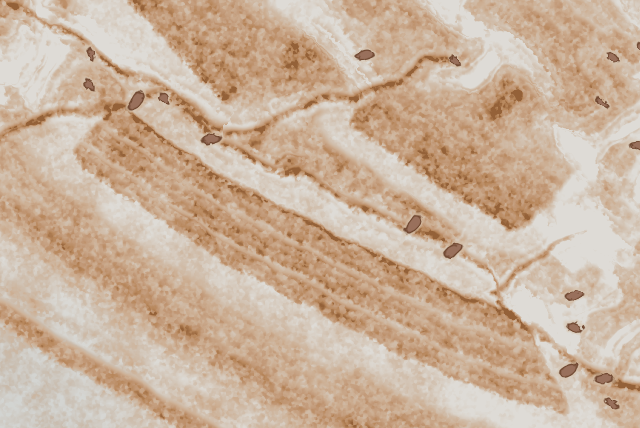
Reproduce this texture procedurally as a Shadertoy shader.

```glsl
// Polished onyx: curved cream and brown beds below a rusty fissure, mottled agate above.
// Bands follow a parabolic arc, blocks are skewed rounded boxes, and smooth cellular
// noise supplies grain, clouds and agate rings for one tone-to-colour ramp.

vec2 hash2(vec2 c) {
    vec3 q = fract(c.xyx * vec3(0.1031, 0.1030, 0.0973));
    q += dot(q, q.yzx + 33.33);
    return fract((q.xx + q.yz) * q.zy);
}

// Random cell values blended by distance to each seed
float cellNoise(vec2 p) {
    float total = 0.0, weights = 0.0;
    for (int i = 0; i < 9; i++) {
        vec2 cell = floor(p) + vec2(i % 3, i / 3) - 1.0;
        vec2 d = cell + hash2(cell) - p;
        float w = exp(-7.0 * dot(d, d));
        total += w * hash2(cell + 57.0).x;
        weights += w;
    }
    return total / weights;
}

float clouds(vec2 p) {
    float sum = 0.0, amp = 0.53;
    for (int i = 0; i < 4; i++) {
        sum += amp * cellNoise(p);
        p = mat2(1.6, 1.2, -1.2, 1.6) * p + 7.3;
        amp *= 0.5;
    }
    return sum;
}

vec2 waves(vec2 p) {
    return sin(p.yx + vec2(0.4, 2.1)) + 0.5 * sin(2.3 * p.yx + p + 1.7);
}

float falloff(float lo, float hi, float x) { return 1.0 - smoothstep(lo, hi, x); }

float band(float x, float lo, float hi, float soft) {
    return smoothstep(lo - soft, lo + soft, x) * falloff(hi - soft, hi + soft, x);
}

float roundBox(vec2 p, vec2 halfSize, float r) {
    vec2 q = abs(p) - halfSize + r;
    return length(max(q, 0.0)) + min(max(q.x, q.y), 0.0) - r;
}

// Height of the contact between beds and agate
float contactY(float x) {
    float y = min(1.055 - 0.8 * x + 0.19 * x * x, 0.69 + 0.25 * x);
    return min(y, 0.09 + 0.26 * exp((1.16 - x) / 0.12));
}

// Approximate distance to the nearest fissure
float fissure(vec2 p) {
    float slope = mix(0.36, 0.62, step(p.x, 0.54));
    float valley = 0.68 + slope * sqrt(pow(abs(p.x - 0.54), 2.0) + 0.002);
    float upper = abs(p.y - valley) * 0.85 + max(0.0, p.x - 1.05);
    float spur = abs(p.y - 0.346 - 0.55 * (p.x - 1.17)) + max(0.0, abs(p.x - 1.26) - 0.1);
    return min(abs(p.y - contactY(p.x)) * 0.8, min(upper, spur));
}

// Distance to oval cavities, gathered near fissures and at upper right
float cavities(vec2 p, float scale) {
    float nearest = 1.0;
    for (int i = 0; i < 9; i++) {
        vec2 cell = floor(p * scale) + vec2(i % 3, i / 3) - 1.0;
        vec2 centre = (cell + 0.2 + 0.6 * hash2(cell + 11.0)) / scale;
        vec2 rnd = hash2(cell + 91.0);
        float corner = step(0.8, centre.x) * step(0.8, centre.y);
        float chance = max(0.6 * falloff(0.01, 0.05, fissure(centre)),
                           0.3 * max(corner, step(1.33, centre.x)));
        float a = 2.4 * rnd.y - 1.5;
        vec2 d = mat2(cos(a), -sin(a), sin(a), cos(a)) * (p - centre);
        float oval = length(d * vec2(0.5, 1.0)) - mix(0.006, 0.013, rnd.y);
        nearest = min(nearest, rnd.x < chance ? oval : 1.0);
    }
    return nearest;
}

// Layered slab with a pale halo, over banded beds
float bedTone(vec2 p, float cloud) {
    float s = p.y + 0.8 * p.x - 0.19 * p.x * p.x;
    float u = p.x - (s - 0.86) * mix(0.75, -0.6, p.x / 1.3);
    float d = roundBox(vec2(u - 0.75, (s - 0.86) / 1.2), vec2(0.53, 0.085), 0.03);
    float drift = s - 0.13 * p.x;
    float tone = 0.09 + 0.35 * (cloud - 0.5) + 0.48 * band(drift, 0.25, 0.302, 0.012);
    tone += 0.1 * band(drift, 0.33, 0.36, 0.01);
    tone += smoothstep(0.045, 0.11, d) * smoothstep(0.42, 0.52, s)
          * (0.32 + 0.2 * band(s, 0.515, 0.565, 0.02) + 0.05 * sin(s * 170.0 + cloud * 6.0));
    float layer = fract((s - 0.735) / 0.0767);
    float body = 0.3 + 0.07 * sin(s * 240.0 + cloud * 5.0) + 0.5 * cloud;
    body -= 0.25 * (falloff(0.05, 0.2, layer) + smoothstep(0.88, 1.0, layer));
    body += 0.4 * smoothstep(-0.018, -0.002, d) * smoothstep(0.86, 0.94, s);
    return mix(tone, body, falloff(-0.006, 0.006, d));
}

// Brown block fading upward, white rim along its lower side
float addBlock(float tone, float d, float rise, float rim, float cloud) {
    tone = mix(tone, 0.05, 0.9 * falloff(rim * 0.65, rim, d) * falloff(0.0, 0.35, rise));
    float body = 0.54 - 0.4 * rise + 0.06 * sin(rise * 42.0) + 0.4 * cloud;
    return mix(tone, body, falloff(-0.008, 0.008, d) * falloff(0.6, 1.0, rise));
}

float agateTone(vec2 p, float cloud) {
    float folds = clouds(p * 5.0 + 0.3 * waves(p * 13.0) + 20.0);
    float tone = 1.5 * folds - 0.7 + 0.09 * sin(folds * 46.0) + 0.5 * cloud;
    tone -= 0.1 * falloff(0.2, 0.4, p.x);
    float t = p.y + 0.64 * p.x, q = p.x + p.y;
    float right = roundBox(vec2(p.x - 0.6 * t - 0.272, (t - 1.369) / 1.19), vec2(0.2, 0.118), 0.03);
    float left = roundBox(vec2(p.x - p.y + 0.9, q - 1.49) / 1.414, vec2(0.48, 0.141), 0.02);
    tone = addBlock(tone, right, (t - 1.229) / 0.28, 0.075, cloud);
    return addBlock(tone, left, (q - 1.29) / 0.4, 0.11, cloud);
}

vec3 stoneColor(float tone) {
    vec3 ramp[6] = vec3[6](vec3(0.87, 0.86, 0.84), vec3(0.82, 0.75, 0.68), vec3(0.80, 0.68, 0.57),
                           vec3(0.76, 0.60, 0.47), vec3(0.72, 0.53, 0.36), vec3(0.58, 0.38, 0.22));
    float x = clamp(tone, 0.0, 0.999) * 5.0;
    return mix(ramp[int(x)], ramp[int(x) + 1], fract(x));
}

void mainImage(out vec4 fragColor, in vec2 fragCoord) {
    vec2 p = fragCoord / iResolution.y;
    float grain = cellNoise(p * 150.0) + cellNoise(p * 70.0 + 31.0) - 1.0;
    float cloud = clouds(p * 9.0);
    vec2 w = p + 0.004 * waves(p * 11.0) + 0.0025 * waves(p * 47.0) + 0.005 * grain;

    // Stone body
    float agate = smoothstep(-0.01, 0.01, w.y - contactY(w.x));
    float tone = mix(bedTone(w, cloud), agateTone(w, cloud), agate);

    // Rusty fissures with frilled margins
    float crack = fissure(w + 0.012 * waves(p * 21.0));
    tone += 0.16 * sin(crack * 260.0) * exp(-crack / 0.025);
    tone += (0.25 + 0.6 * cloud) * exp(-crack * crack / 0.000036);
    tone += grain * (0.07 + 0.5 * clamp(tone, 0.0, 1.0));
    vec3 color = stoneColor(tone);

    // Cool lower corner
    color -= vec3(0.045, 0.03, 0.02) * falloff(0.1, 0.5, length(p)) * falloff(0.1, 0.4, tone);

    // Cavities: pale lip, dark rim, rosy floor
    float pit = cavities(w, 11.0);
    color = mix(color, vec3(0.84, 0.76, 0.67), 0.6 * falloff(0.002, 0.008, pit));
    vec3 pitColor = mix(vec3(0.60, 0.44, 0.36), vec3(0.42, 0.26, 0.17), smoothstep(-0.004, 0.0, pit));
    fragColor = vec4(mix(color, pitColor, falloff(-0.001, 0.002, pit)), 1.0);
}
```
